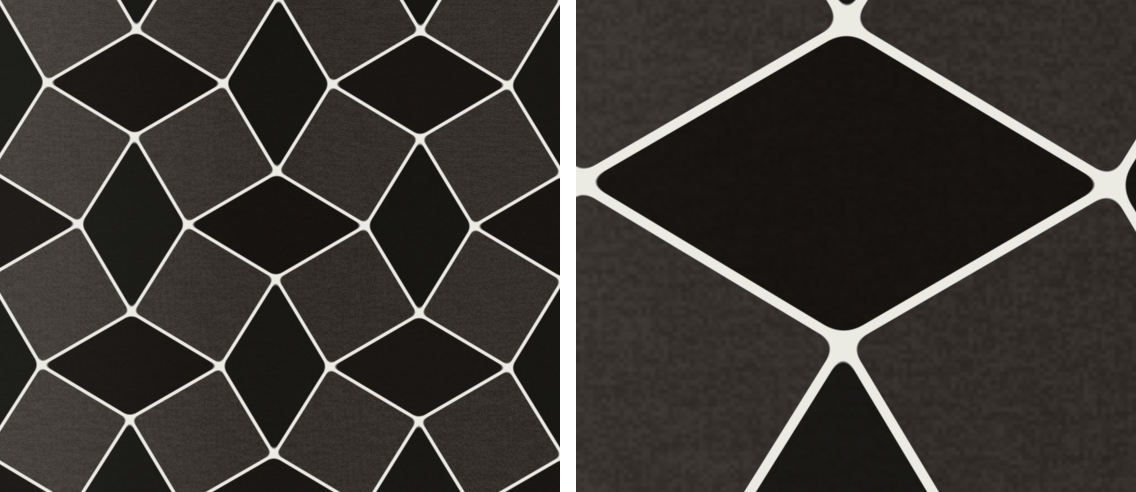
Left, the full canvas; right, a detail of the centre.
This pattern is drawn by a WebGL 2 fragment shader. Its source:

```glsl
#version 300 es
precision highp float;
// Checkerboard of upright and flat black rhombi between tilted brown squares, joined by pale grout.

uniform vec2 u_resolution;
out vec4 outColor;

const vec2 SPACING = vec2(0.2559, 0.2523);  // rhombus centre spacing, canvas widths
const vec2 CENTRE = vec2(0.4935, 0.4766);   // middle flat rhombus
const float LONG_AXIS = 0.625;              // half axes, in cells; they sum to one
const float SHORT_AXIS = 0.375;
const float GROUT_HALF = 0.0118;
const float CORNER_BLEND = 0.048;

const vec3 GROUT = vec3(0.92, 0.92, 0.89);
const vec3 SQUARE = vec3(0.205, 0.185, 0.165);
const vec3 FLAT_RHOMBUS = vec3(0.098, 0.082, 0.074);
const vec3 UPRIGHT_RHOMBUS = vec3(0.092, 0.090, 0.080);
const vec3 SHEEN = vec3(0.075, 0.078, 0.076);

float hash(vec2 p) {
    return fract(sin(dot(p, vec2(127.1, 311.7))) * 43758.5453);
}

float valueNoise(vec2 p) {
    vec2 i = floor(p), f = fract(p);
    f = f * f * (3.0 - 2.0 * f);
    float low = mix(hash(i), hash(i + vec2(1, 0)), f.x);
    float high = mix(hash(i + vec2(0, 1)), hash(i + vec2(1, 1)), f.x);
    return mix(low, high, f.y);
}

float smoothMax(float a, float b, float k) {
    float h = max(k - abs(a - b), 0.0);
    return max(a, b) + h * h / (4.0 * k);
}

// Parallelogram bounded by two pairs of parallel edges, with softened corners.
float tileDistance(vec2 p, vec2 normalA, vec2 normalB, float reach) {
    float a = abs(dot(p, normalA)), b = abs(dot(p, normalB));
    return smoothMax(a, b, CORNER_BLEND) - reach;
}

float rhombusDistance(vec2 p, vec2 axes) {
    vec2 n = normalize(axes.yx);
    return tileDistance(p, n, n * vec2(1, -1), n.x * axes.x);
}

float squareDistance(vec2 p, vec2 axes) {
    vec2 n = normalize(axes.yx);
    return tileDistance(p, n, vec2(-n.y, n.x), 0.5 * length(axes));
}

// Slight lean and taper of the sheet, then scale to cells.
vec2 toCells(vec2 uv) {
    vec2 p = uv - CENTRE;
    p += vec2(-0.0105 * p.y, 0.006 * p.x);
    return p / (SPACING * vec2(1.0 - 0.025 * p.y, 1.0));
}

void main() {
    vec2 uv = gl_FragCoord.xy / u_resolution.x;
    vec2 cells = toCells(uv);
    vec2 cell = floor(cells);
    vec2 local = cells - cell;

    // Mirror odd cells so every cell has flat rhombi on the same diagonal.
    bool odd = mod(cell.x + cell.y, 2.0) > 0.5;
    if (odd) local.x = 1.0 - local.x;

    // The square fills the cell middle; a rhombus sits on each corner.
    vec2 axes = vec2(LONG_AXIS, SHORT_AXIS);
    float nearest = squareDistance(local - 0.5, axes);
    vec3 tile = SQUARE;
    vec2 tileId = cell + 0.5;
    float isSquare = 1.0;
    for (int i = 0; i < 4; i++) {
        vec2 corner = vec2(i % 2, i / 2);
        bool isFlat = corner.x == corner.y;
        float d = rhombusDistance(local - corner, isFlat ? axes : axes.yx);
        if (d < nearest) {
            nearest = d;
            tile = isFlat ? FLAT_RHOMBUS : UPRIGHT_RHOMBUS;
            tileId = cell + vec2(odd ? 1.0 - corner.x : corner.x, corner.y);
            isSquare = 0.0;
        }
    }

    // Light from the left, small tile differences and printed grain.
    float sheen = smoothstep(0.5, 0.0, uv.x);
    tile += SHEEN * sheen * mix(0.35, 1.0, isSquare);
    tile += (hash(tileId) - 0.5) * 0.014;
    float grain = valueNoise(uv * 380.0) + 0.5 * valueNoise(uv * vec2(60.0, 240.0)) - 0.75;
    tile += grain * mix(0.012, 0.05, isSquare);

    // Grout over the tile edges.
    float pixel = 1.0 / (u_resolution.x * SPACING.x);
    float grout = smoothstep(-pixel, pixel, nearest + GROUT_HALF);
    outColor = vec4(mix(tile, GROUT, grout), 1.0);
}
```
